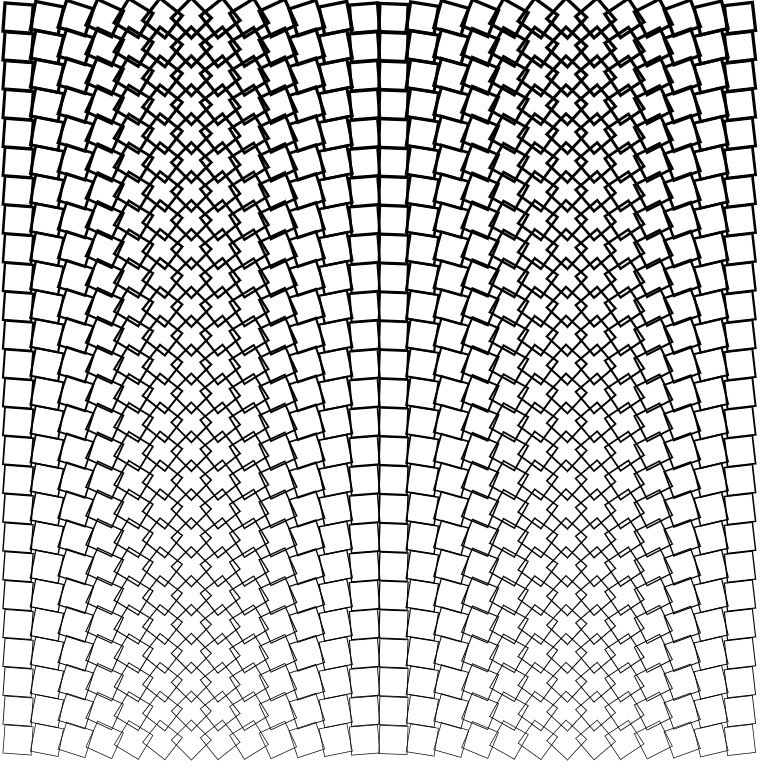
This pattern is drawn by a three.js fragment shader. Its source:

```glsl
varying vec2 vUv;

const float PI = 3.14159265;
const float COUNT = 26.0;
const float PITCH = 0.0376;
const float FIRST_CENTER = 0.0235;
const float SIDE = 0.0367;
const float TOP_STROKE = 0.0043;
const float BOTTOM_STROKE = 0.0009;
const vec3 PAPER = vec3(1.0);
const vec3 INK = vec3(0.0);

// Clockwise turn, with y pointing down the page
vec2 toLocal(vec2 p, float angle) {
  float c = cos(angle);
  float s = sin(angle);
  return vec2(c * p.x + s * p.y, c * p.y - s * p.x);
}

// Signed distance to a square with mitred corners
float squareDistance(vec2 p, float side) {
  vec2 a = abs(p);
  return max(a.x, a.y) - 0.5 * side;
}

// Share of a pixel covered by a stroke centred on distance zero
float strokeCoverage(float dist, float width, float pixel) {
  float outer = clamp((0.5 * width - dist) / pixel + 0.5, 0.0, 1.0);
  float inner = clamp((-0.5 * width - dist) / pixel + 0.5, 0.0, 1.0);
  return outer - inner;
}

// One outlined square: the column sets its turn, the row its weight
float squareInk(vec2 p, vec2 cell, float pixel) {
  vec2 center = FIRST_CENTER + cell * PITCH;
  vec2 local = toLocal(p - center, PI * center.x);
  float width = mix(TOP_STROKE, BOTTOM_STROKE, cell.y / (COUNT - 1.0));
  return strokeCoverage(squareDistance(local, SIDE), width, pixel);
}

bool insideGrid(vec2 cell) {
  return min(cell.x, cell.y) > -0.5 && max(cell.x, cell.y) < COUNT - 0.5;
}

void main() {
  vec2 page = vec2(vUv.x, 1.0 - vUv.y);
  float pixel = fwidth(vUv.x);
  vec2 nearest = floor((page - FIRST_CENTER) / PITCH + 0.5);

  // Layer the overlapping neighbours
  float clear = 1.0;
  for (int j = -1; j <= 1; j++) {
    for (int i = -1; i <= 1; i++) {
      vec2 cell = nearest + vec2(float(i), float(j));
      if (insideGrid(cell)) clear *= 1.0 - squareInk(page, cell, pixel);
    }
  }

  gl_FragColor = vec4(mix(INK, PAPER, clear), 1.0);
}
```
